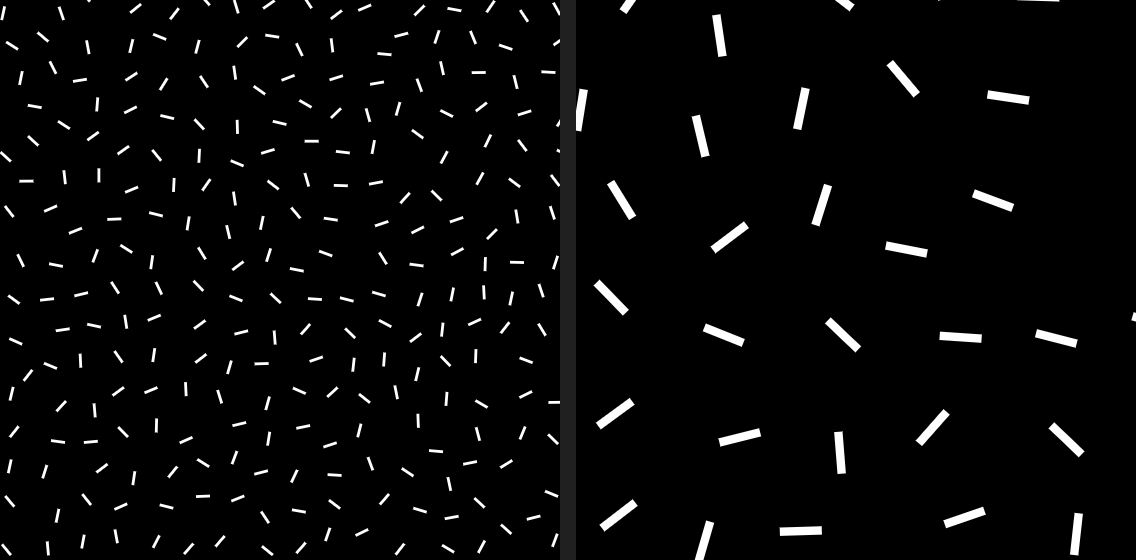
Left: the whole. Right: its middle third, enlarged.
A WebGL 2 fragment shader for this pattern:

```glsl
#version 300 es
precision highp float;
// Short white dashes, evenly scattered at random angles on black.

uniform vec2 u_resolution;
out vec4 fragColor;

const int SIDE = 7;  // cells along one side of the local neighbourhood

float hash(vec2 p) {
    return fract(sin(dot(p, vec2(127.1, 311.7))) * 43758.5453);
}

vec2 jitteredPoint(vec2 cell) {
    vec2 random = vec2(hash(cell), hash(cell + 57.3));
    return cell + 0.5 + 0.9 * (random - 0.5);
}

float boxDistance(vec2 p, vec2 halfSize) {
    vec2 d = abs(p) - halfSize;
    return length(max(d, 0.0)) + min(max(d.x, d.y), 0.0);
}

void main() {
    float canvas = min(u_resolution.x, u_resolution.y);
    float cells = 15.7;
    vec2 position = gl_FragCoord.xy / canvas * cells;
    vec2 corner = floor(position) - 3.0;

    // One random point per cell around this pixel
    vec2 points[SIDE * SIDE];
    for (int i = 0; i < SIDE * SIDE; i++) {
        points[i] = jitteredPoint(corner + vec2(i % SIDE, i / SIDE));
    }

    // Push close neighbours apart; each pass uses up one ring of cells
    for (int ring = 1; ring <= 2; ring++) {
        vec2 previous[SIDE * SIDE] = points;
        for (int y = ring; y < SIDE - ring; y++) {
            for (int x = ring; x < SIDE - ring; x++) {
                vec2 here = previous[y * SIDE + x];
                vec2 push = vec2(0.0);
                for (int k = 0; k < 9; k++) {
                    if (k == 4) continue;
                    vec2 away = here - previous[(y + k / 3 - 1) * SIDE + x + k % 3 - 1];
                    float gap = max(length(away), 0.001);
                    push += away / gap * max(1.0 - gap, 0.0);
                }
                points[y * SIDE + x] = here + 0.42 * push;
            }
        }
    }

    // Distance to the nearest dash, in units of the canvas
    float nearest = 1.0;
    for (int y = 2; y <= 4; y++) {
        for (int x = 2; x <= 4; x++) {
            float angle = 3.14159 * hash(corner + vec2(x, y) + 19.7);
            vec2 along = vec2(cos(angle), sin(angle));
            vec2 offset = (position - points[y * SIDE + x]) / cells;
            vec2 local = vec2(dot(offset, along), dot(offset, vec2(-along.y, along.x)));
            nearest = min(nearest, boxDistance(local, vec2(0.0125, 0.0025)));
        }
    }

    // One-pixel smooth edge
    float ink = clamp(0.5 - nearest * canvas, 0.0, 1.0);
    fragColor = vec4(vec3(ink), 1.0);
}
```
